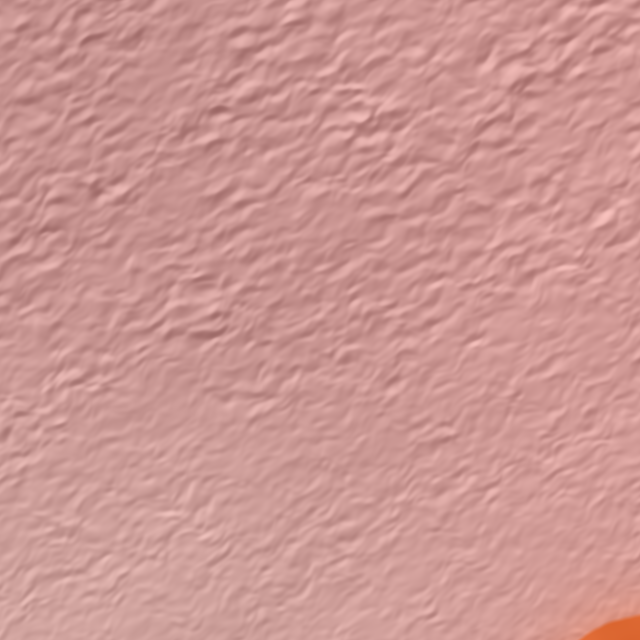
Give the GLSL for this texture, as a Shadertoy shader.

```glsl
// Pink rough plaster in raking light, with an orange rounded corner at lower right.

const vec3 ROSE       = vec3(0.775, 0.572, 0.560);
const vec3 PALE_ROSE  = vec3(0.812, 0.635, 0.615);
const vec3 WARM_PINK  = vec3(0.825, 0.600, 0.585);
const vec3 CORAL_GLOW = vec3(0.900, 0.570, 0.470);
const vec3 ORANGE     = vec3(0.870, 0.410, 0.200);
const vec2 LIGHT_DIR  = vec2(-0.45, 0.89);

vec3 hash3(vec2 cell) {
    vec3 q = fract(cell.xyx * vec3(0.1031, 0.1030, 0.0973));
    q += dot(q, q.yxz + 33.33);
    return fract((q.xxy + q.yzz) * q.zyx);
}

vec2 rotate(vec2 p, float angle) {
    float c = cos(angle), s = sin(angle);
    return vec2(c * p.x + s * p.y, c * p.y - s * p.x);
}

// Layered sines, about -1 to 1
float waves(vec2 p, float seed) {
    float sum = 0.0, amp = 0.5;
    for (int i = 0; i < 4; i++) {
        p = rotate(p, 1.1 + seed);
        sum += amp * sin(p.x + seed + 1.3 * sin(p.y * 0.8 + seed * 2.0));
        p *= 1.63;
        amp *= 0.62;
    }
    return sum;
}

// Cellular noise: one smooth lump or dent of random height per cell
float lumps(vec2 p) {
    vec2 base = floor(p);
    float sum = 0.0;
    for (int y = -1; y <= 1; y++) {
        for (int x = -1; x <= 1; x++) {
            vec2 cell = base + vec2(x, y);
            vec3 rnd = hash3(cell + 50.0);
            vec2 d = p - cell - rnd.xy;
            float k = max(0.0, 1.0 - dot(d, d));
            sum += (rnd.z * 2.0 - 1.0) * k * k * k;
        }
    }
    return sum;
}

// Plaster height: stretched lumps that rise to the right
float plasterHeight(vec2 p, float fineShare) {
    vec2 bend = vec2(waves(p * 38.0, 0.7), waves(p * 42.0, 2.3));
    vec2 q = rotate(p + 0.006 * bend, 0.50);
    float coarse = lumps(q * vec2(30.0, 58.0));
    float fine = lumps(rotate(q, 0.15) * vec2(58.0, 98.0) + 17.0);
    return mix(coarse, 0.65 * fine, fineShare);
}

// Brightness from the slope that faces the light
float relief(vec2 p, float fineShare, float reach) {
    vec2 offset = LIGHT_DIR * reach;
    return plasterHeight(p - offset, fineShare) - plasterHeight(p + offset, fineShare);
}

// Broad colour drift over the wall
vec3 wallColor(vec2 uv) {
    vec3 color = mix(PALE_ROSE, ROSE, smoothstep(0.0, 0.65, uv.y));
    color = mix(color, WARM_PINK, 0.75 * smoothstep(0.25, 1.0, uv.x));
    return color + 0.012 * waves(rotate(uv, 0.5) * vec2(7.0, 14.0), 1.4);
}

void mainImage(out vec4 fragColor, in vec2 fragCoord) {
    vec2 uv = fragCoord / iResolution.xy;
    float pixel = 1.0 / iResolution.y;

    // Relief is strong at the upper left, faint and finer at the bottom
    float upper = smoothstep(0.0, 0.9, uv.y + 0.12 * (0.5 - uv.x));
    float patches = 1.0 + 0.45 * waves(rotate(uv, 0.5) * vec2(12.0, 22.0), 3.1);
    float strength = mix(0.15, 0.30, upper) * clamp(patches, 0.4, 1.5);
    float fineShare = mix(0.60, 0.32, upper);
    float shade = -relief(uv, fineShare, 0.0026) * strength;
    shade = 0.18 * tanh(shade / 0.18);

    vec3 color = wallColor(uv) + shade * vec3(1.0, 1.02, 1.0);

    // Orange corner and its glow on the wall
    float cornerDist = length(uv - vec2(1.02, -0.14)) - 0.18;
    cornerDist += 0.0015 * waves(uv * 70.0, 0.4);
    color = mix(color, CORAL_GLOW + 0.6 * shade, 0.7 * exp(-max(cornerDist, 0.0) / 0.045));
    float corner = 1.0 - smoothstep(-0.003 - pixel, 0.003 + pixel, cornerDist);
    color = mix(color, ORANGE + 0.02 * waves(uv * 30.0, 1.9), corner);

    fragColor = vec4(clamp(color, 0.0, 1.0), 1.0);
}
```
